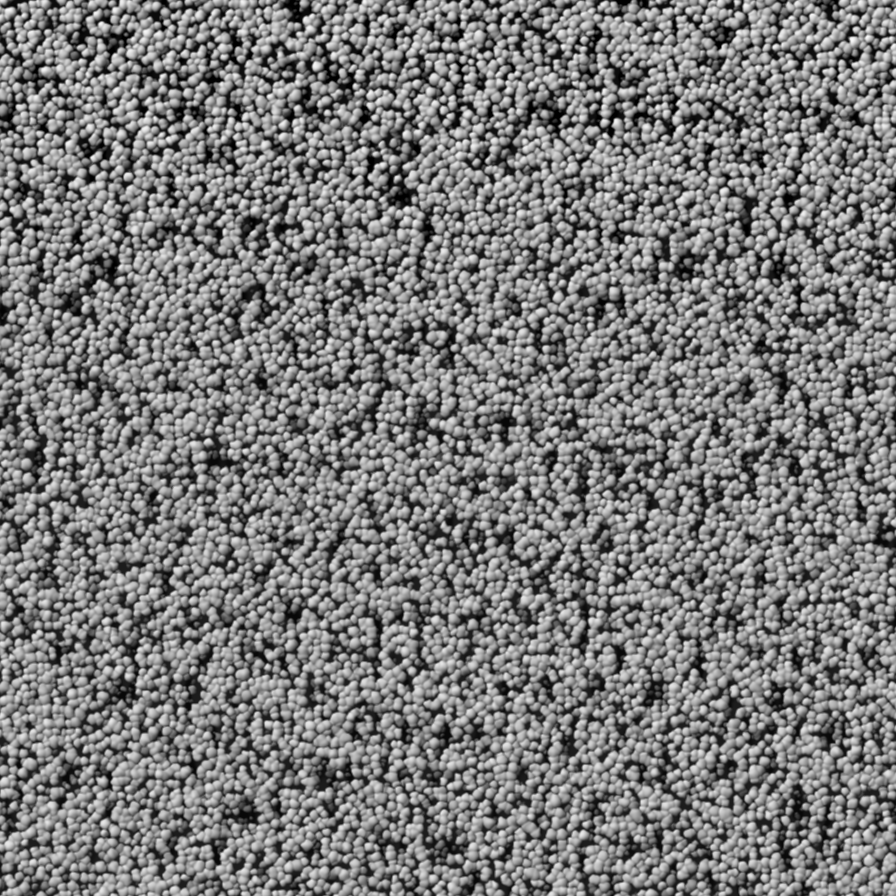
This texture is drawn by a Shadertoy shader. Its source:

```glsl
// Rough grey plaster: small soft grains that merge into lumps over black ground,
// lit from the upper left. Cellular domes take their size, height and brightness
// from a fine upright relief, which leaves narrow clefts about one grain wide.

const float GRAINS_ACROSS = 122.0;
const float JITTER = 0.88;
const vec2 CLEFT_FREQ = vec2(0.82, 0.19);   // per grain: narrow and tall
const float CLEFT_DEPTH = 0.80;
const float CLUMP_FREQ = 0.62;
const float CLUMP_DEPTH = 0.28;
const vec2 RELIEF_RANGE = vec2(-0.35, -0.02);
const float GAP_SHARE = 0.14;               // grains sunk at random
const vec2 RADIUS_RANGE = vec2(0.36, 0.74); // in cleft, on ridge
const float RADIUS_SPREAD = 0.30;
const float MAX_RADIUS = 1.0;
const float WARP_FREQ = 1.3;
const float WARP_SIZE = 0.38;
const float MERGE_SHARPNESS = 11.0;         // lower melts grains together
const vec2 GROUND_TONE = vec2(0.02, 0.10);  // in cleft, on ridge
const vec2 GRAIN_GAIN = vec2(0.36, 1.06);
const float GAIN_SPREAD = 0.16;
const float SHADE_TONE = 0.16;
const float LIGHT_TONE = 0.69;
const float CREASE = 0.22;
const float DOME_CURVE = 0.80;
const vec3 LIGHT_DIR = vec3(-0.45, 0.50, 0.74);
const vec2 CONTRAST_RANGE = vec2(0.98, 1.14);
const int SAMPLES = 3;                      // per axis, for smooth edges
const float SOFTNESS = 0.0025;              // sample spread on the canvas

vec3 hash3(vec2 cell) {
    vec3 h = fract(cell.xyx * vec3(0.1031, 0.1030, 0.0973));
    h += dot(h, h.yxz + 33.33);
    return fract((h.xxy + h.yzz) * h.zyx);
}

float slopeAt(vec2 cell, vec2 corner, vec2 f) {
    return dot(hash3(cell + corner).xy * 2.0 - 1.0, f - corner);
}

// Gradient noise around 0, free of broad blotches
float gradientNoise(vec2 p) {
    vec2 cell = floor(p);
    vec2 f = fract(p);
    vec2 s = f * f * (3.0 - 2.0 * f);
    float low = mix(slopeAt(cell, vec2(0, 0), f), slopeAt(cell, vec2(1, 0), f), s.x);
    float high = mix(slopeAt(cell, vec2(0, 1), f), slopeAt(cell, vec2(1, 1), f), s.x);
    return mix(low, high, s.y);
}

// 0 in the clefts, 1 on the ridges
float relief(vec2 p) {
    float cleft = gradientNoise(p * CLEFT_FREQ + 17.3);
    float clump = gradientNoise(p * CLUMP_FREQ + 71.6);
    float depth = CLEFT_DEPTH * cleft + CLUMP_DEPTH * clump;
    return smoothstep(RELIEF_RANGE.x, RELIEF_RANGE.y, depth);
}

// Tone of the grains at p, blended by height, over the ground
float plaster(vec2 p) {
    vec3 light = normalize(LIGHT_DIR);
    vec2 w = p * WARP_FREQ;
    p += WARP_SIZE * vec2(gradientNoise(w + 31.4), gradientNoise(w + 57.8));

    float ground = mix(GROUND_TONE.x, GROUND_TONE.y, relief(p));
    float toneSum = 0.0;
    float weightSum = 0.0001;
    float cover = 0.0;
    for (int y = -1; y <= 1; y++) {
        for (int x = -1; x <= 1; x++) {
            vec2 cell = floor(p) + vec2(x, y);
            vec3 rnd = hash3(cell + 5.0);
            vec2 center = cell + 0.5 + (rnd.xy - 0.5) * JITTER;
            if (distance(p, center) >= MAX_RADIUS) continue;

            vec3 look = hash3(cell + 211.0);
            float level = relief(center) * smoothstep(0.0, GAP_SHARE, look.x);
            float radius = mix(RADIUS_RANGE.x, RADIUS_RANGE.y, level);
            radius += RADIUS_SPREAD * (rnd.z * rnd.z - 0.3);
            vec2 q = (p - center) / min(radius, MAX_RADIUS);
            float d2 = dot(q, q);
            if (d2 >= 1.0) continue;

            // Dome lighting
            vec3 normal = vec3(q * sqrt(DOME_CURVE), sqrt(1.0 - DOME_CURVE * d2));
            float lit = max(dot(normal, light), 0.0);
            float gain = mix(GRAIN_GAIN.x, GRAIN_GAIN.y, level);
            gain += GAIN_SPREAD * (look.y - 0.5);
            float grain = (SHADE_TONE + LIGHT_TONE * lit) * gain * (1.0 - CREASE * d2 * d2);

            float height = 0.5 * level + radius * sqrt(1.0 - d2);
            float edge = smoothstep(1.0, 0.78, sqrt(d2));
            float weight = edge * exp(MERGE_SHARPNESS * height);
            toneSum += grain * weight;
            weightSum += weight;
            cover = max(cover, edge);
        }
    }
    return mix(ground, toneSum / weightSum, cover);
}

void mainImage(out vec4 fragColor, in vec2 fragCoord) {
    // Supersampled surface
    vec2 uv = fragCoord / iResolution.y;
    float tone = 0.0;
    for (int j = 0; j < SAMPLES; j++) {
        for (int i = 0; i < SAMPLES; i++) {
            vec2 offset = (vec2(i, j) + 0.5) / float(SAMPLES) - 0.5;
            tone += plaster((uv + offset * SOFTNESS) * GRAINS_ACROSS);
        }
    }
    tone /= float(SAMPLES * SAMPLES);

    // Harder light toward the upper edge
    float contrast = mix(CONTRAST_RANGE.x, CONTRAST_RANGE.y, smoothstep(0.5, 1.0, uv.y));
    tone = 0.5 + (tone - 0.5) * contrast;
    fragColor = vec4(vec3(clamp(tone, 0.0, 1.0)), 1.0);
}
```
